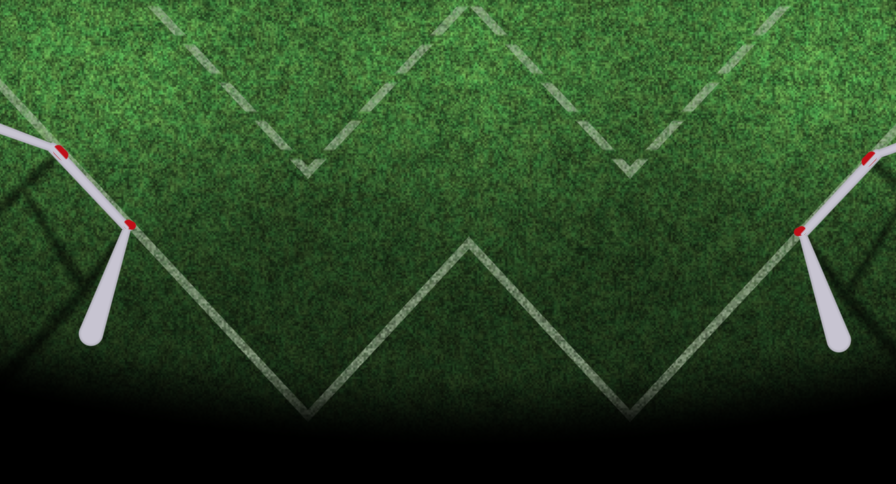
Reproduce this background procedurally as a Shadertoy shader.

```glsl
// Mown sports turf seen from above: chalk zigzags, two jointed white poles, dark lower edge.
#define EXTENT vec2(7.68, 4.12)
#define FIELD_AXIS 4.02
#define POLE_AXIS 3.985
#define ZIGZAG_SLOPE 1.068
#define LINE_HALF_WIDTH 0.036
#define DASH_PERIOD 0.325
#define GRASS_CONTRAST 0.62
#define TURF_TINT vec3(0.56, 1.0, 0.47)
#define CHALK vec3(0.66, 0.73, 0.62)
#define POLE_WHITE vec3(0.78, 0.77, 0.82)
#define JOINT_RED vec3(0.74, 0.06, 0.09)

float hash(vec2 p) {
    vec3 h = fract(vec3(p.xyx) * 0.1031);
    h += dot(h, h.yzx + 33.33);
    return fract((h.x + h.y) * h.z);
}

float noise(vec2 p) {
    vec2 i = floor(p), f = fract(p);
    f = f * f * (3.0 - 2.0 * f);
    return mix(mix(hash(i), hash(i + vec2(1, 0)), f.x),
               mix(hash(i + vec2(0, 1)), hash(i + vec2(1, 1)), f.x), f.y);
}

// Distance to a capsule whose radius runs from ra at a to rb at b
float taper(vec2 p, vec2 a, vec2 b, float ra, float rb) {
    vec2 ab = b - a;
    float h = clamp(dot(p - a, ab) / dot(ab, ab), 0.0, 1.0);
    return length(p - a - ab * h) - mix(ra, rb, h);
}

float cover(float d, float soft) {
    return 1.0 - smoothstep(-soft, soft, d);
}

// Distance to a mirrored zigzag line with its valley at height base
float zigzag(vec2 q, float base) {
    float rise = ZIGZAG_SLOPE * abs(q.x - 1.38);
    return abs(q.y - base - rise) / length(vec2(1.0, ZIGZAG_SLOPE)) - LINE_HALF_WIDTH;
}

float glow(vec2 p, vec2 center, vec2 size) {
    vec2 d = (p - center) / size;
    return exp(-dot(d, d));
}

void mainImage(out vec4 fragColor, in vec2 fragCoord) {
    vec2 p = fragCoord / iResolution.xy * EXTENT;
    float px = EXTENT.x / iResolution.x;
    vec2 q = vec2(abs(p.x - FIELD_AXIS), p.y);

    // Broad light over the turf
    float light = mix(0.18, 0.43, smoothstep(0.9, 3.9, p.y));
    light += 0.10 * glow(q, vec2(3.1, 3.4), vec2(0.9, 0.75));
    light += 0.06 * glow(q, vec2(0.0, 3.5), vec2(0.8, 0.7));
    light -= 0.03 * glow(q, vec2(1.5, 2.3), vec2(0.8, 0.6));

    // Grass blades and patches
    float blades = 0.5 * noise(p * 62.0) + 0.3 * noise(p * vec2(38.0, 30.0) + 17.0)
                 + 0.2 * noise(p * 9.0 + 5.0);
    vec3 color = TURF_TINT * light * (1.0 + GRASS_CONTRAST * (blades - 0.5) * 2.0);
    color.r *= 0.85 + 0.3 * noise(p * 24.0 + 41.0);

    // Chalk lines: solid below, dashed above
    float wear = 0.3 + 0.5 * noise(p * 55.0 + 90.0);
    float solid = cover(zigzag(q, 0.58), px);
    float gap = abs(mod(p.y - 2.65 - 0.155 + 0.5 * DASH_PERIOD, DASH_PERIOD) - 0.5 * DASH_PERIOD);
    float dashed = cover(zigzag(q, 2.65), px) * smoothstep(0.025, 0.055, gap);
    color = mix(color, CHALK, max(solid, dashed) * wear);

    // Fade to black, higher toward the sides
    color *= smoothstep(0.3, 1.05, p.y - 0.028 * q.x * q.x);

    // Mirrored pole space, the right pole sitting slightly lower
    vec2 m = p;
    if (p.x > POLE_AXIS) m = vec2(2.0 * POLE_AXIS - p.x, p.y + 0.055);
    vec2 elbow = vec2(0.45, 2.86), knee = vec2(1.09, 2.18), foot = vec2(0.78, 1.28);

    // Pole shadows on the grass
    float shade = taper(m, vec2(0.45, 2.76), vec2(-0.1, 2.24), 0.04, 0.04);
    shade = min(shade, taper(m, vec2(0.2, 2.5), vec2(0.72, 1.66), 0.03, 0.04));
    shade = min(shade, taper(m, vec2(1.06, 2.14), vec2(0.7, 1.62), 0.02, 0.05));
    shade = min(shade, taper(m, vec2(0.7, 1.62), vec2(-0.1, 0.75), 0.05, 0.06));
    color *= 1.0 - 0.55 * cover(shade, 0.05);

    // Poles, with a slightly darker rim
    float pole = taper(m, vec2(-0.4, 3.17), elbow, 0.05, 0.035);
    pole = min(pole, taper(m, elbow, knee, 0.045, 0.04));
    pole = min(pole, taper(m, knee, foot, 0.035, 0.105));
    float rim = smoothstep(-0.03, 0.0, pole);

    // Red joints behind the poles
    float joints = min(taper(m, vec2(0.5, 2.84), vec2(0.54, 2.8), 0.045, 0.045),
                       taper(m, vec2(1.1, 2.21), vec2(1.13, 2.2), 0.04, 0.035));
    color = mix(color, POLE_WHITE * (1.0 - 0.1 * rim), cover(pole, px));
    color = mix(color, JOINT_RED, cover(joints, px) * smoothstep(-0.035, -0.015, pole));

    fragColor = vec4(color, 1.0);
}
```
